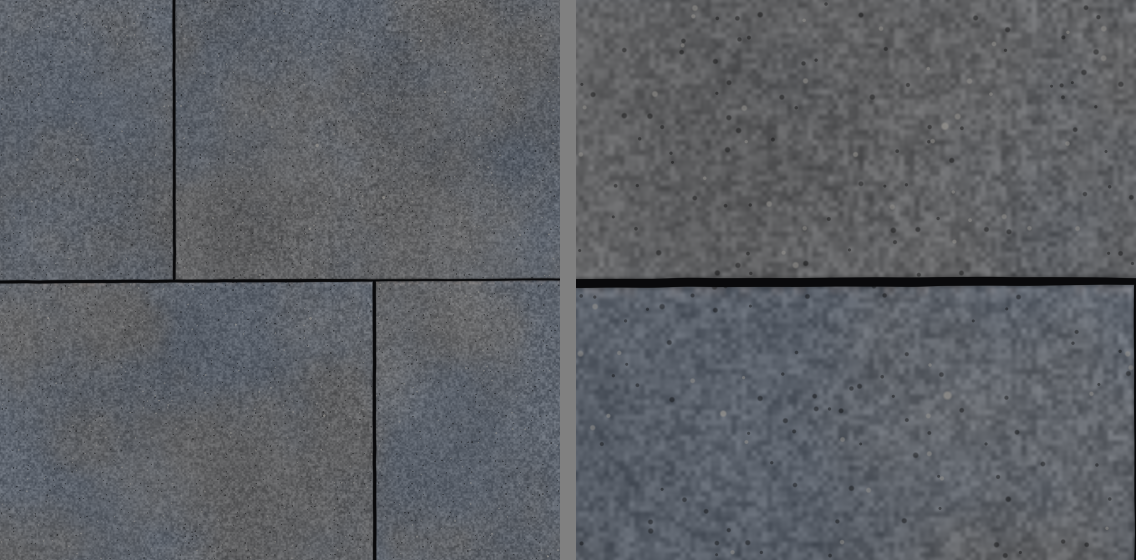
Left, the full canvas; right, a detail of the centre.
Write a Shadertoy shader that draws this texture.

```glsl
// Large grey stone slabs in two staggered rows, parted by thin dark joints.
// Layered value noise gives the cool and warm mottling and the fine grain;
// jittered cells scatter pits and pale flecks, and distances draw the joints.

const vec3 COOL_STONE = vec3(0.355, 0.382, 0.422);
const vec3 WARM_STONE = vec3(0.388, 0.390, 0.396);
const vec3 JOINT_COLOR = vec3(0.035, 0.037, 0.043);
const vec3 FLECK_COLOR = vec3(0.60, 0.59, 0.57);
const vec3 LIP_TINT = vec3(0.055, 0.040, 0.030);

// Integer hash of a lattice point, from 0 to 1.
float hash(vec2 cell, uint seed) {
    uvec2 q = uvec2(ivec2(cell)) * uvec2(1597u, 3812u) + seed * 7919u;
    uint h = (q.x ^ (q.y << 7)) * 73244u + q.y * 9176u;
    h = (h ^ (h >> 15)) * 739391u;
    h = (h ^ (h >> 13)) * 912271u;
    h ^= h >> 16;
    return float(h & 65535u) / 65535.0;
}

float valueNoise(vec2 p, uint seed) {
    vec2 cell = floor(p);
    vec2 f = fract(p);
    f = f * f * (3.0 - 2.0 * f);
    float low = mix(hash(cell, seed), hash(cell + vec2(1, 0), seed), f.x);
    float high = mix(hash(cell + vec2(0, 1), seed), hash(cell + vec2(1, 1), seed), f.x);
    return mix(low, high, f.y);
}

float fractalNoise(vec2 p, uint seed) {
    float sum = 0.0;
    float weight = 0.5;
    for (uint octave = 0u; octave < 4u; octave++) {
        sum += weight * valueNoise(p, seed + octave);
        p = p * 2.03 + 3.7;
        weight *= 0.5;
    }
    return sum / 0.9375;
}

// Round specks in a share of the cells of a jittered grid.
float specks(vec2 p, float share, uint seed) {
    vec2 cell = floor(p);
    vec2 center = 0.3 + 0.4 * vec2(hash(cell, seed), hash(cell, seed + 1u));
    float size = mix(0.18, 0.34, hash(cell, seed + 2u));
    float present = step(hash(cell, seed + 3u), share);
    return present * (1.0 - smoothstep(size * 0.4, size, length(fract(p) - center)));
}

// Coverage of a line with the given half width, smoothed over one pixel.
float lineMask(float dist, float halfWidth, float pixel) {
    return 1.0 - smoothstep(halfWidth - 0.7 * pixel, halfWidth + 0.7 * pixel, abs(dist));
}

vec3 stone(vec2 uv, uint slab) {
    uint seed = 11u + slab * 29u;
    float hue = fractalNoise(uv * 5.0, seed);
    float shade = fractalNoise(uv * 7.0 + 9.0, seed + 5u) - 0.5;
    float grain = 0.62 * valueNoise(uv * 330.0, seed + 9u)
                + 0.38 * valueNoise(uv * 175.0, seed + 10u) - 0.5;
    float roughness = mix(0.14, 0.25, fractalNoise(uv * 6.0 + 4.0, seed + 12u));

    vec3 color = mix(COOL_STONE, WARM_STONE, smoothstep(0.25, 0.75, hue));
    color += 0.085 * shade + roughness * grain;
    color *= 1.0 - 0.38 * specks(uv * 150.0, 0.07, seed + 17u);
    color = mix(color, FLECK_COLOR, 0.5 * specks(uv * 135.0, 0.025, seed + 21u));
    color = mix(color, FLECK_COLOR, 0.7 * specks(uv * 75.0, 0.002, seed + 25u));
    return color + 0.012 * (hash(vec2(float(slab), 3.0), 41u) - 0.5);
}

void mainImage(out vec4 fragColor, in vec2 fragCoord) {
    vec2 uv = fragCoord / iResolution.xy;
    float pixel = 1.0 / min(iResolution.x, iResolution.y);

    // Slightly tilted bed joint, then one upright joint in each row.
    float bedY = mix(0.4965, 0.5010, uv.x);
    float bedDist = uv.y - bedY + 0.0010 * (valueNoise(uv * 45.0, 3u) - 0.5);
    bool upperRow = bedDist > 0.0;
    float jointX = upperRow ? mix(0.3125, 0.3105, uv.y) : mix(0.6690, 0.6675, uv.y);
    float uprightDist = uv.x - jointX + 0.0010 * (valueNoise(uv * 40.0, 4u) - 0.5);

    uint slab = (upperRow ? 2u : 0u) + (uprightDist > 0.0 ? 1u : 0u);
    vec3 color = stone(uv, slab);

    // Worn pale lip under the bed joint and soft shade beside all joints.
    float lip = smoothstep(-0.012, -0.004, bedDist) * (upperRow ? 0.0 : 1.0);
    color += LIP_TINT * lip * smoothstep(0.3, 0.8, valueNoise(uv * 150.0, 6u));
    float nearest = min(abs(bedDist), abs(uprightDist));
    color *= 1.0 - 0.28 * (1.0 - smoothstep(0.001, 0.0055, nearest));

    // The bed joint narrows toward the right.
    float bedHalf = mix(0.0027, 0.0017, smoothstep(0.60, 0.70, uv.x));
    float uprightHalf = upperRow ? 0.0024 : 0.0029;
    float joint = max(lineMask(bedDist, bedHalf, pixel),
                      lineMask(uprightDist, uprightHalf, pixel));
    color = mix(color, JOINT_COLOR, joint);

    fragColor = vec4(clamp(color, 0.0, 1.0), 1.0);
}
```
